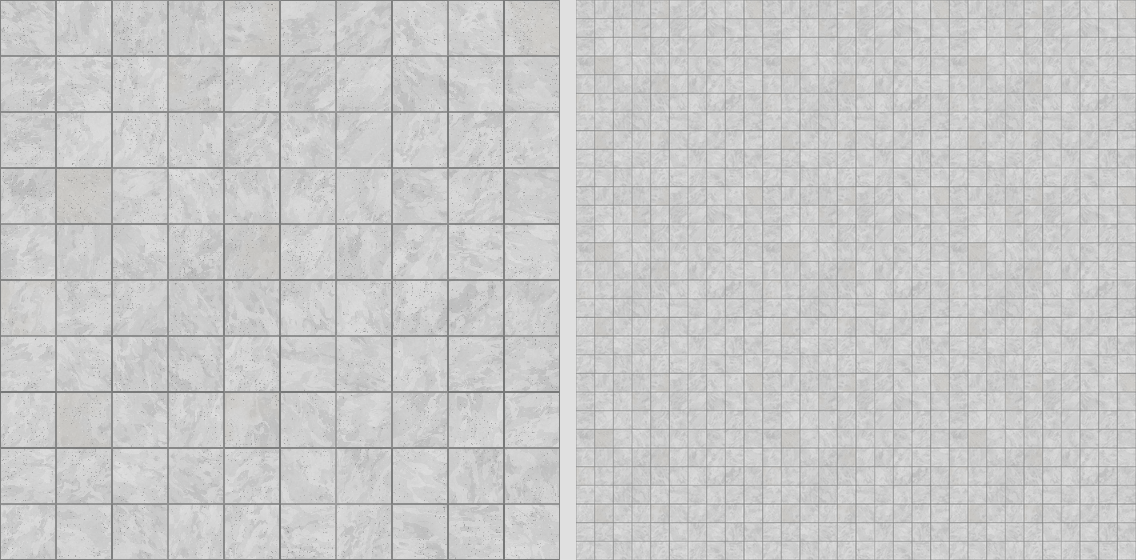
Left, the tile; right, the same tile 3 across and 3 down.
Give the GLSL for this texture, as a three.js fragment shader.

```glsl
// Square pale grey stone tiles with mottled veins, small pits and thin dark grout.
varying vec2 vUv;

const float TILES = 10.0;          // repeats across and down
const float GROUT_THIN = 0.0105;   // half widths, as a share of one tile
const float GROUT_WIDE = 0.0155;
const float EDGE_SOFT = 0.009;
const float PIT_CELLS = 42.0;      // pit grid per tile
const float PIT_AMOUNT = 0.16;
const float GRAIN_CELLS = 48.0;
const float GRAIN = 0.022;
const float CLOUD = 0.055;
const float TILE_VARIATION = 0.022;
const vec3 STONE = vec3(0.800, 0.801, 0.801);
const vec3 STONE_LIGHT = vec3(0.838);
const vec3 STONE_DARK = vec3(0.755, 0.756, 0.757);
const vec3 WARM_STAIN = vec3(0.775, 0.765, 0.745);
const vec3 PIT_COLOR = vec3(0.52);
const vec3 FLECK_COLOR = vec3(0.89);
const vec3 GROUT_DARK = vec3(0.44, 0.445, 0.445);
const vec3 GROUT_PALE = vec3(0.54);

float hash(vec2 p) {
  vec3 q = fract(p.xyx * 0.1031);
  q += dot(q, q.yzx + 33.33);
  return fract((q.x + q.y) * q.z);
}

float noise(vec2 p) {
  vec2 i = floor(p);
  vec2 f = fract(p);
  f = f * f * (3.0 - 2.0 * f);
  float low = mix(hash(i), hash(i + vec2(1.0, 0.0)), f.x);
  float high = mix(hash(i + vec2(0.0, 1.0)), hash(i + 1.0), f.x);
  return mix(low, high, f.y);
}

float fbm(vec2 p) {
  float sum = 0.0;
  float amp = 0.5;
  for (int i = 0; i < 4; i++) {
    sum += amp * noise(p);
    p = mat2(1.6, 1.2, -1.2, 1.6) * p + 7.3;
    amp *= 0.5;
  }
  return sum / 0.9375;
}

// Round specks scattered on a jittered grid
float specks(vec2 local, vec2 seed, float chance) {
  vec2 p = local * PIT_CELLS;
  vec2 cell = floor(p) + floor(seed);
  vec2 jitter = vec2(hash(cell + 11.0), hash(cell + 47.0));
  float radius = mix(0.18, 0.42, hash(cell + 83.0));
  float d = length(fract(p) - mix(vec2(0.4), vec2(0.6), jitter));
  float present = step(hash(cell + 131.0), chance);
  return present * (1.0 - smoothstep(radius - 0.15, radius + 0.2, d));
}

vec3 stone(vec2 local, vec2 id) {
  vec2 seed = 20.0 + 400.0 * vec2(hash(id + 3.0), hash(id + 71.0));

  // Each tile is cut at its own angle, with stretched, warped veins
  float angle = 6.2832 * hash(id + 29.0);
  float c = cos(angle);
  float s = sin(angle);
  vec2 flow = mat2(c, s, -s, c) * (local - 0.5) * vec2(2.6, 4.6) + seed;
  vec2 warp = vec2(fbm(flow), fbm(flow + 17.3)) - 0.5;
  float vein = fbm(flow * 1.4 + warp * 4.0);
  float blotch = fbm(flow * 1.1 - warp * 3.5 + 39.0);
  float cloud = fbm(local * 2.2 + seed + 61.0);

  vec3 color = STONE;
  color = mix(color, STONE_DARK, 0.85 * (1.0 - smoothstep(0.36, 0.43, blotch)));
  color = mix(color, STONE_LIGHT, 0.85 * smoothstep(0.53, 0.58, vein));
  color += 0.03 * (fbm(flow * 3.0 + warp * 5.0) - 0.5);
  color += CLOUD * (cloud - 0.5);
  color += TILE_VARIATION * (hash(id + 157.0) - 0.5);

  // Faint warm stain on a few tiles
  float stained = step(0.86, hash(id + 211.0));
  color = mix(color, WARM_STAIN, 0.6 * stained * smoothstep(0.35, 0.65, cloud));

  // Grain, clustered pits and pale flecks
  color += GRAIN * (noise(local * GRAIN_CELLS + seed) - 0.5);
  float cluster = smoothstep(0.42, 0.72, fbm(local * 2.8 + seed + 97.0));
  float pits = specks(local, seed, 0.008 + PIT_AMOUNT * cluster);
  float pitDepth = mix(0.15, 0.75, hash(floor(local * PIT_CELLS) + floor(seed) + 7.0));
  color = mix(color, PIT_COLOR, pits * pitDepth);
  color = mix(color, FLECK_COLOR, 0.5 * specks(local, seed + 173.0, 0.025));
  return color;
}

void main() {
  vec2 grid = vUv * TILES;
  vec2 id = mod(floor(grid), TILES);
  vec2 local = fract(grid);

  // Grout: width varies by line, tone by segment
  vec2 line = mod(floor(grid + 0.5), TILES);
  vec2 lineRandom = vec2(hash(vec2(line.x, 307.0)), hash(vec2(401.0, line.y)));
  vec2 halfWidth = mix(vec2(GROUT_THIN), vec2(GROUT_WIDE), lineRandom);
  vec2 edge = min(local, 1.0 - local);
  vec2 cover = 1.0 - smoothstep(halfWidth - EDGE_SOFT, halfWidth + EDGE_SOFT, edge);
  float segment = cover.x > cover.y
    ? hash(vec2(line.x, id.y) + 503.0) : hash(vec2(id.x, line.y) + 601.0);
  vec3 grout = mix(GROUT_DARK, GROUT_PALE, segment * segment);

  vec3 color = mix(stone(local, id), grout, max(cover.x, cover.y));
  gl_FragColor = vec4(color, 1.0);
}
```
